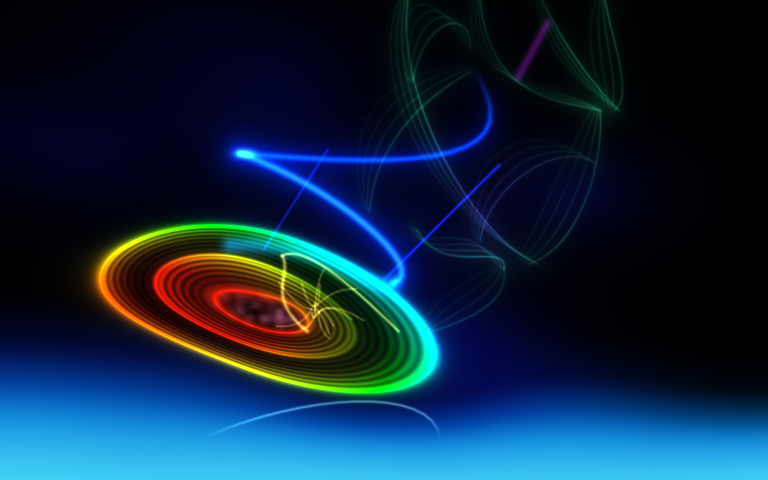
Write a Shadertoy shader that draws this background.

```glsl
// A glowing rainbow disk with a blue light ribbon and green smoke above a cyan horizon.
#define DISK_CENTER vec2(0.567, 0.365)
#define DISK_RADII vec2(0.358, 0.144)
#define DISK_TILT 0.349
#define DISK_BEND 0.42
#define RIBBON_WIDTH 0.0055
#define SMOKE_GAIN 0.3
#define CURVE_STEPS 16
#define STRANDS 4

float hash(vec2 v) { return fract(sin(dot(v, vec2(127.1, 311.7))) * 437.58); }

float noise(vec2 v) {
  vec2 i = floor(v), f = fract(v);
  f = f * f * (3.0 - 2.0 * f);
  return mix(mix(hash(i), hash(i + vec2(1, 0)), f.x),
             mix(hash(i + vec2(0, 1)), hash(i + 1.0), f.x), f.y);
}

vec3 hue(float h) {
  return clamp(abs(mod(h * 6.0 + vec3(0, 4, 2), 6.0) - 3.0) - 1.0, 0.0, 1.0);
}

float blob(vec2 p, vec2 center, vec2 size) {
  vec2 q = (p - center) / size;
  return exp(-dot(q, q));
}

float glow(float d, float width) { return exp(-d * d / (width * width)); }

float segment(vec2 p, vec2 a, vec2 b) {
  vec2 e = b - a, q = p - a;
  return length(q - e * clamp(dot(q, e) / dot(e, e), 0.0, 1.0));
}

// Distance to a cubic curve; each vec4 holds two control points
float curve(vec2 p, vec4 ab, vec4 cd) {
  float best = 9.0;
  vec2 last = ab.xy;
  for (int i = 1; i <= CURVE_STEPS; i++) {
    float t = float(i) / float(CURVE_STEPS), s = 1.0 - t;
    vec2 next = s*s*s*ab.xy + 3.0*s*t*(s*ab.zw + t*cd.xy) + t*t*t*cd.zw;
    best = min(best, segment(p, last, next));
    last = next;
  }
  return best;
}

// Threads that fan out from one curve
float wisp(vec2 p, vec4 ab, vec4 cd) {
  float sum = 0.0;
  for (int i = 0; i < STRANDS; i++) {
    float k = float(i);
    vec2 fan = k * vec2(-0.022, 0.014);
    float d = curve(p, ab + vec4(fan * 0.2, fan), cd + vec4(fan * 1.3, fan * 0.3));
    sum += (glow(d, 0.0025) + 0.22 * exp(-d / 0.016)) / (1.0 + k);
  }
  return sum;
}

vec3 background(vec2 p) {
  float right = smoothstep(1.0, 1.6, p.x);
  float y = p.y * (1.0 + 0.5 * right) + 0.03 * (noise(p * vec2(3, 2)) - 0.5);
  y += 0.13 * blob(p, vec2(0.82, 0.22), vec2(0.3, 0.15));
  vec3 deep = mix(vec3(0.01, 0.06, 0.42), vec3(0, 0.07, 0.14), right);
  vec3 col = mix(deep, vec3(0.002, 0.003, 0.012), smoothstep(0.14, 0.39, y));
  col = mix(vec3(0, 0.46, 0.84), col, smoothstep(0.08, 0.29, y));
  col = mix(vec3(0.26, 0.81, 0.96), col, smoothstep(-0.03, 0.2, y));
  // Navy haze
  float haze = 0.13 * blob(p, vec2(0.05, 0.7), vec2(0.3, 0.12))
    + 0.1 * blob(p, vec2(0.45, 0.85), vec2(0.3, 0.17))
    + 0.16 * blob(p, vec2(0.72, 0.55), vec2(0.33, 0.22))
    + 0.1 * blob(p, vec2(1.22, 0.6), vec2(0.16, 0.1))
    + 0.25 * blob(p, vec2(0.92, 0.26), vec2(0.2, 0.1));
  return col + haze * vec3(0.04, 0.06, 1) * (0.6 + 0.8 * noise(p * 5.0));
}

float diskRadius(vec2 q) {
  float c = cos(DISK_TILT), s = sin(DISK_TILT);
  vec2 uv = vec2(c * q.x - s * q.y, s * q.x + c * q.y);
  uv.y += DISK_BEND * pow(max(-uv.x, 0.0), 2.0);
  return length(uv / DISK_RADII);
}

vec3 addDisk(vec3 col, vec2 p) {
  vec2 q = p - DISK_CENTER;
  float r = min(diskRadius(q), 1.0);
  r = diskRadius(q - (1.0 - r) * (vec2(0.023, -0.035) + r * vec2(-0.18, 0.06)));
  float inside = 1.0 - smoothstep(0.985, 1.015, r);
  float side = 1.0 - 0.7 * smoothstep(-0.02, 0.16, q.x);
  vec3 tint = hue(clamp(0.31 * pow(r, 1.5) + 0.74 * (q.x + q.y), 0.02, 0.53));
  float threads = 0.72 + 0.28 * sin(r * 125.0), rim = abs(r - 1.0);
  float light = exp(-rim / 0.025) + 0.25 * exp(-rim / 0.08);
  light += inside * threads * (0.12 + 0.5 * smoothstep(0.72, 1.0, r));
  light += side * 0.75 * exp(-abs(r - 0.6) / 0.022);
  light += side * 0.6 * threads * smoothstep(0.28, 0.56, r) * (1.0 - smoothstep(0.59, 0.63, r));
  light += 0.9 * exp(-abs(r - 0.27) / 0.04);
  col = col * (1.0 - 0.8 * inside) + tint * light;
  return col + vec3(0.55, 0.3, 0.42) * glow(r, 0.19) * noise(p * 60.0);
}

// Yellow threads across the disk
vec3 web(vec2 p) {
  float sum = glow(curve(p, vec4(.588, .467, .63, .49), vec4(.72, .42, .83, .31)), 0.003)
    + glow(curve(p, vec4(.588, .467, .61, .43), vec4(.55, .38, .64, .31)), 0.004);
  for (float k = 0.0; k < 8.0; k++) {
    vec2 a = vec2(0.57, 0.29) + 0.13 * vec2(hash(vec2(k, 1)), hash(vec2(k, 2)));
    vec2 d = vec2(0.64, 0.3) + 0.15 * vec2(hash(vec2(k, 3)), hash(vec2(k, 4)));
    sum += 0.45 * glow(curve(p, vec4(a, 0.66, 0.31), vec4(0.65, 0.4, d)), 0.0025);
  }
  return sum * vec3(0.56, 0.52, 0.21);
}

vec3 smoke(vec2 p) {
  float s = wisp(p, vec4(.85, 1, .82, .81), vec4(.98, .51, 1.12, .45));
  s += wisp(p, vec4(1, 1, 1.02, .79), vec4(1.17, .79, 1.25, .77));
  s += wisp(p, vec4(1.25, .77, 1.26, .67), vec4(1.21, .48, 1.1, .45));
  s += wisp(p, vec4(1.13, 1, 1.19, .87), vec4(1.27, .79, 1.29, .77));
  s += wisp(p, vec4(1.26, 1, 1.28, .9), vec4(1.32, .8, 1.28, .77));
  s += wisp(p, vec4(.86, .83, .88, .96), vec4(.98, .99, .98, .9));
  s += wisp(p, vec4(.87, .52, .92, .42), vec4(1.06, .5, 1.05, .44)) * 1.4;
  s += wisp(p, vec4(1.05, .44, 1.06, .38), vec4(1, .34, .9, .31)) * 0.6;
  s += wisp(p, vec4(.77, .56, .78, .69), vec4(.87, .79, .98, .85)) * 0.7;
  s += wisp(p, vec4(1, .5, 1.02, .62), vec4(1.17, .71, 1.24, .66)) * 0.7;
  vec3 tint = mix(vec3(0.12, 0.62, 0.4), vec3(0.3, 0.3, 0.75), blob(p, vec2(1.03, 0.59), vec2(0.12)));
  float ray = glow(segment(p, vec2(1.08, 0.84), vec2(1.14, 0.95)), 0.009);
  return SMOKE_GAIN * s * tint * (0.45 + 0.9 * noise(p * 9.0)) + vec3(0.24, 0.05, 0.3) * ray;
}

vec3 ribbon(vec2 p) {
  float upper = curve(p, vec4(.5, .68, .87, .65), vec4(1.14, .65, .97, .88));
  float lower = curve(p, vec4(.5, .68, .69, .615), vec4(.9, .44, .82, .41));
  float tail = curve(p, vec4(.82, .41, .77, .385), vec4(.69, .5, .48, .49));
  float fade = 1.0 - 0.75 * smoothstep(0.7, 0.88, p.y) - 0.25 * smoothstep(0.6, 1.0, p.x);
  vec3 col = fade * (vec3(0.02, 0.3, 0.9) * glow(upper, RIBBON_WIDTH) + vec3(0, 0.06, 0.5) * exp(-upper / 0.02));
  col += vec3(0.1, 0.5, 0.95) * glow(lower, RIBBON_WIDTH * 1.3) + vec3(0, 0.12, 0.6) * exp(-lower / 0.025);
  col += vec3(0, 0.4, 0.6) * glow(tail, 0.017);
  col += vec3(0.3, 0.8, 1) * blob(p, vec2(0.51, 0.68), vec2(0.02, 0.009));
  // Straight rays
  col += vec3(0.04, 0.12, 0.8) * glow(segment(p, vec2(0.8, 0.417), vec2(1.04, 0.656)), 0.003);
  return col + vec3(0.02, 0.1, 0.5) * glow(segment(p, vec2(0.55, 0.48), vec2(0.683, 0.688)), 0.0025);
}

void mainImage(out vec4 fragColor, in vec2 fragCoord) {
  vec2 p = fragCoord / iResolution.y;
  vec3 col = addDisk(background(p), p) + ribbon(p);
  if (p.x > 0.68 && p.y > 0.22) col += smoke(p);
  if (abs(p.x - 0.7) < 0.2 && abs(p.y - 0.37) < 0.15) col += web(p);
  // Reflected rim
  float arc = curve(p, vec4(.43, .09, .625, .177), vec4(.9, .2, .917, .088));
  col += vec3(0.25, 0.4, 0.35) * glow(arc, 0.003) * smoothstep(0.08, 0.15, p.y);
  fragColor = vec4(clamp(col, 0.0, 1.0), 1);
}
```
